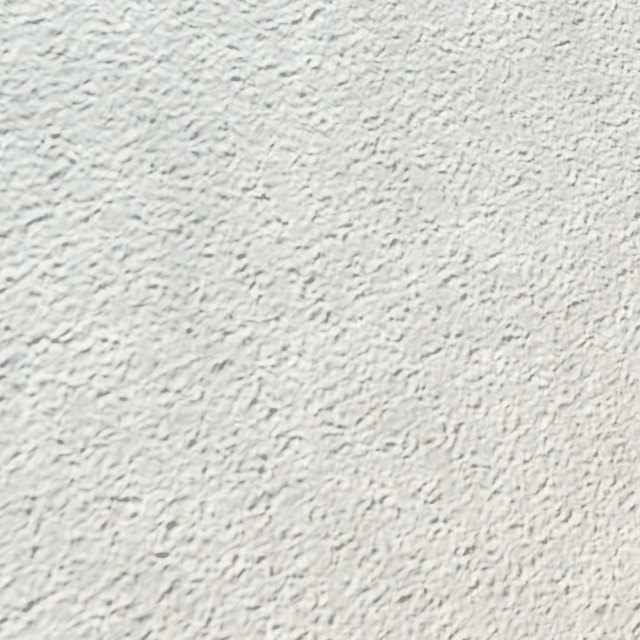
This texture is drawn by a Shadertoy shader. Its source:

```glsl
// Fine stucco wall seen at a slight angle, lit from the upper left.
// A gradient-noise height field is stretched along one diagonal, then shaded
// by its slope towards the light; a faint cool-to-warm cast lies on top.

const float GRAIN_COUNT = 79.0;              // grains across the canvas
const vec2  GRAIN_STRETCH = vec2(0.82, 1.02); // frequency along, across streaks
const float STREAK_ANGLE = 0.52;             // radians above horizontal
const vec2  RECESSION = vec2(0.26, 0.14);    // finer grain to the upper right
const float WARP = 0.45;                     // irregularity of the streaks
const float LIGHT_REACH = 0.26;              // slope sampling, in grains
const float SLOPE_GAIN = 3.4;                // brings slope to unit spread
const float PATCHINESS = 1.15;               // breaks streaks into short marks
const float RELIEF = 0.050;                  // contrast of the shading
const float SHADOW_BIAS = 0.009;             // deepens shadows, softens lights
const float BASE_LIGHT = 0.857;
const float GRIT = 0.045;                    // strength of the finest speckle
const vec3  PLASTER_TINT = vec3(0.003, 0.004, -0.018);
const vec3  COOL_CAST = vec3(-0.013, 0.003, 0.009);
const vec3  WARM_CAST = vec3(0.010, -0.004, -0.010);

float hash(vec2 p) {
    return fract(sin(dot(p, vec2(127.1, 311.7))) * 43758.5453);
}

// Dot product of a random unit gradient with the offset from its corner
float cornerSlope(vec2 cell, vec2 corner, vec2 f) {
    float angle = 6.28318 * hash(cell + corner);
    return dot(vec2(cos(angle), sin(angle)), f - corner);
}

float gradientNoise(vec2 p) {
    vec2 cell = floor(p);
    vec2 f = fract(p);
    vec2 w = f * f * f * (f * (f * 6.0 - 15.0) + 10.0);
    float low = mix(cornerSlope(cell, vec2(0, 0), f),
                    cornerSlope(cell, vec2(1, 0), f), w.x);
    float high = mix(cornerSlope(cell, vec2(0, 1), f),
                     cornerSlope(cell, vec2(1, 1), f), w.x);
    return mix(low, high, w.y);
}

mat2 rotation(float a) {
    return mat2(cos(a), -sin(a), sin(a), cos(a));
}

// Coarse grains with a finer layer, turned to hide the lattice
float plasterHeight(vec2 p) {
    return gradientNoise(p)
         + 0.45 * gradientNoise(rotation(0.7) * p * 1.7 + 31.4);
}

void mainImage(out vec4 fragColor, in vec2 fragCoord) {
    vec2 uv = fragCoord / iResolution.xy;
    vec2 centred = uv - 0.5;

    // Perspective, then a frame aligned with the streaks
    vec2 wall = centred / (1.0 - dot(centred, RECESSION));
    vec2 p = rotation(STREAK_ANGLE) * wall * GRAIN_COUNT * GRAIN_STRETCH;
    p += WARP * vec2(gradientNoise(p * 0.45 + 7.3),
                     gradientNoise(p * 0.45 + 53.9));

    // Slope towards the light, whose direction drifts across the wall
    float drift = 0.25 * centred.y - 0.30 * centred.x;
    vec2 toLight = LIGHT_REACH * vec2(sin(drift), cos(drift));
    float slope = plasterHeight(p + toLight) - plasterHeight(p - toLight);

    // Flat plaster between rougher patches leaves sparse, crisp marks
    float roughness = 1.0 + PATCHINESS * gradientNoise(p * 0.42 + 91.2);
    float shade = -slope * SLOPE_GAIN * roughness;
    shade *= 0.80 + 0.16 * abs(shade);
    shade = clamp(shade, -3.4, 2.5);
    float light = BASE_LIGHT + RELIEF * shade - SHADOW_BIAS * shade * shade;
    light += GRIT * gradientNoise(p * 1.9 + 63.8);

    // Broad unevenness of the wall
    light += 0.030 * gradientNoise(wall * 6.0 + 4.7)
           + 0.035 * gradientNoise(wall * 22.0 + 17.1);

    // Colour cast from upper left to lower right, with a faint mottle
    float warmth = smoothstep(-0.1, 1.1, 0.5 + 0.45 * (centred.x - 1.3 * centred.y));
    warmth += 0.55 * gradientNoise(p * 0.4 + 12.6);
    vec3 colour = light + PLASTER_TINT + mix(COOL_CAST, WARM_CAST, warmth);

    fragColor = vec4(clamp(colour, 0.0, 1.0), 1.0);
}
```
